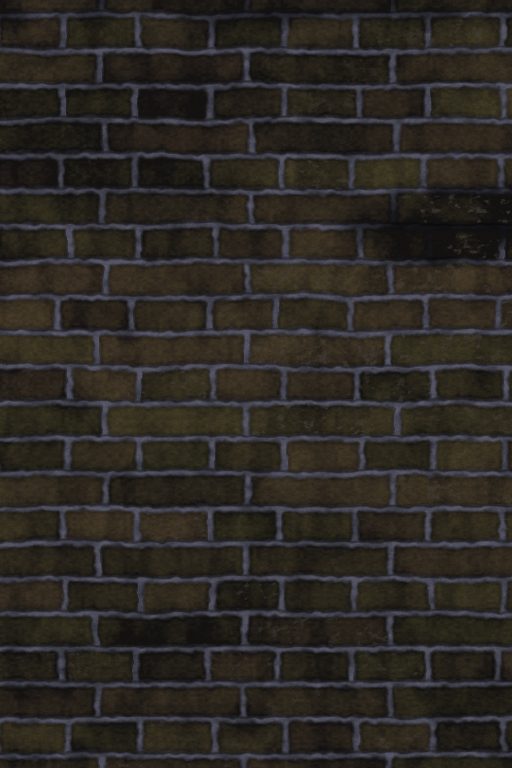
Reproduce this texture procedurally as a Shadertoy shader.

```glsl
float hash(vec2 p) {
    return fract(sin(dot(p, vec2(127.1, 311.7))) * 43758.5453);
}

float noise(vec2 p) {
    vec2 i = floor(p), f = fract(p);
    f = f * f * (3.0 - 2.0 * f);
    return mix(mix(hash(i), hash(i + vec2(1, 0)), f.x),
               mix(hash(i + vec2(0, 1)), hash(i + vec2(1, 1)), f.x), f.y);
}

float fbm(vec2 p) {
    float sum = 0.0, amp = 0.5;
    for (int i = 0; i < 5; i++) {
        sum += amp * noise(p);
        p = mat2(1.6, 1.2, -1.2, 1.6) * p + 3.7;
        amp *= 0.5;
    }
    return sum;
}

// Soft elliptical patch: 1 at the centre, 0 outside
float patchMask(vec2 p, vec2 centre, vec2 radius) {
    return smoothstep(1.25, 0.5, length((p - centre) / radius));
}

float jointShift(float column, float row) {
    return 0.16 * (hash(vec2(column, row + 40.0)) - 0.5);
}

void mainImage(out vec4 fragColor, in vec2 fragCoord) {
    // One unit is one course; y runs downward
    float scale = 21.8 / iResolution.y;
    vec2 p = vec2(fragCoord.x, iResolution.y - fragCoord.y) * scale - vec2(0.0, 0.426);
    vec2 warped = p + 0.10 * (vec2(noise(p * 0.7), noise(p * 0.7 + 31.0)) - 0.5)
                    + 0.07 * (vec2(noise(p * 5.0), noise(p * 5.0 + 17.0)) - 0.5);

    // Alternating courses of headers and stretchers
    float row = floor(warped.y);
    bool stretcher = mod(row, 2.0) > 0.5;
    float brickLength = stretcher ? 4.13 : 2.07;
    float x = warped.x - (stretcher ? 2.9 : 1.82) - 0.22 * (hash(vec2(row, 8.0)) - 0.5);
    float column = floor(x / brickLength);
    vec2 id = vec2(column, row);
    float left = column * brickLength + jointShift(column, row);
    float right = (column + 1.0) * brickLength + jointShift(column + 1.0, row);
    vec2 local = vec2(x - 0.5 * (left + right), fract(warped.y) - 0.5);

    // Rounded brick with a ragged edge
    vec2 q = abs(local) - vec2(0.5 * (right - left), 0.5) + 0.17;
    float d = length(max(q, 0.0)) + min(max(q.x, q.y), 0.0) - 0.07;
    d += 0.07 * (fbm(p * 6.0) - 0.5);
    float brickMask = 1.0 - smoothstep(-0.02 - scale, 0.03 + scale, d);

    // Soot and damp
    float cloud = fbm(p * vec2(0.55, 0.8) + 5.0);
    vec2 ragged = p + 1.6 * (vec2(fbm(p * 0.9), fbm(p * 0.9 + 9.0)) - 0.5);
    float soot = 0.75 * patchMask(ragged, vec2(3.2, 3.2), vec2(4.6, 3.0));
    soot = max(soot, 0.9 * smoothstep(1.2, -0.6, ragged.y));
    soot = max(soot, 0.5 * smoothstep(13.0, 18.0, ragged.y));
    float blackPatch = patchMask(ragged, vec2(13.0, 5.9), vec2(3.0, 1.15));
    float grime = smoothstep(0.38, 0.68, cloud + 0.4 * (hash(id) - 0.5));
    float streaks = smoothstep(0.4, 0.75, fbm(p * vec2(2.2, 0.9) + 20.0) + 0.35 * abs(local.y));

    // Brick face
    float grain = fbm(p * vec2(9.0, 13.0));
    float light = 0.84 + 0.32 * (hash(id + 3.0) - 0.5) + 0.5 * (grain - 0.5);
    light -= 0.5 * soot + 0.25 * grime + 0.25 * streaks + 0.6 * blackPatch;
    light -= 0.25 * smoothstep(-0.14, 0.0, d);
    vec3 brick = mix(vec3(0.075, 0.068, 0.066), vec3(0.25, 0.22, 0.15), clamp(light, 0.0, 1.1));
    brick *= mix(vec3(1.05, 0.98, 1.02), vec3(0.98, 1.02, 0.92), hash(id + 11.0));

    // Pale worn flecks on some bricks
    float worn = smoothstep(0.45, 0.95, hash(id + 23.0));
    float flecks = smoothstep(0.58, 0.72, fbm(p * vec2(5.0, 7.0) + 50.0));
    brick = mix(brick, vec3(0.27, 0.25, 0.23), 0.55 * flecks * worn * (1.0 - 0.6 * soot));

    // Mortar, shaded below each course
    float pale = 0.3 + 1.1 * (fbm(p * vec2(3.0, 5.0) + 70.0) - 0.3) + 0.35 * smoothstep(0.0, 0.09, d);
    pale -= 0.25 * soot + 0.15 * grime;
    vec3 mortar = mix(vec3(0.15, 0.15, 0.175), vec3(0.33, 0.33, 0.395), clamp(pale, 0.0, 1.0));
    mortar *= 1.0 - 0.35 * smoothstep(0.36, 0.42, local.y) * smoothstep(0.49, 0.43, local.y);
    mortar *= 1.0 - 0.75 * blackPatch;
    mortar *= 1.0 - 0.5 * smoothstep(0.6, -0.5, ragged.y);

    vec3 color = mix(mortar, brick, brickMask);
    color *= 0.94 + 0.12 * noise(p * 22.0);
    fragColor = vec4(color, 1.0);
}
```
